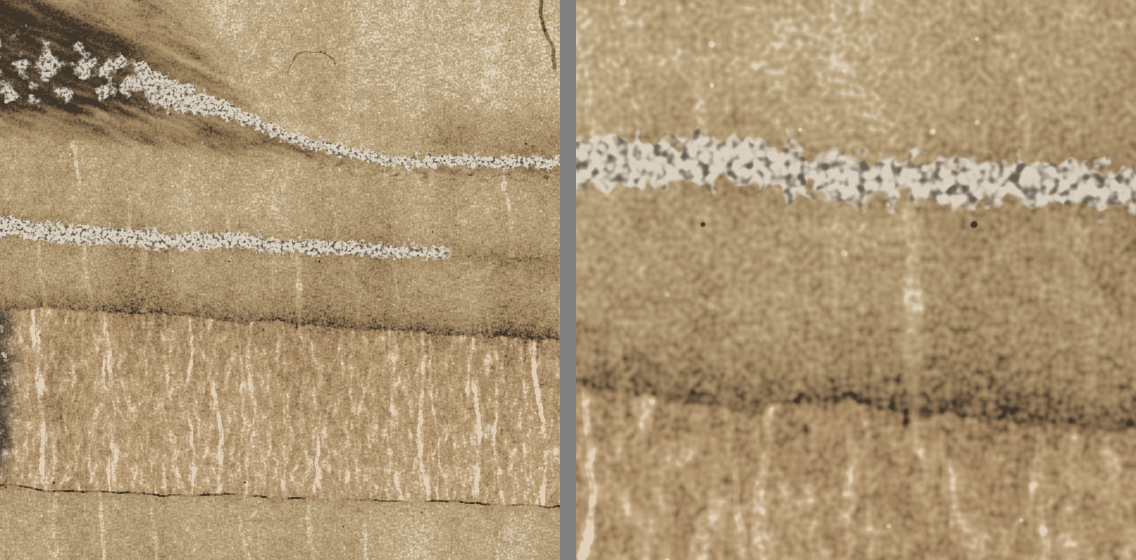
Left, the full canvas; right, a detail of the centre.
A Shadertoy shader for this texture:

```glsl
#define BASE_TONE 3.2
#define MOTTLE 1.7
#define GRAIN 2.5
#define FIBRE 2.8
#define CRACK_WIDTH 0.003
#define SEAM_ROUGHNESS 0.016
#define EDGE_WOBBLE 0.008

vec2 hash2(vec2 c) {
    c = vec2(dot(c, vec2(127.1, 311.7)), dot(c, vec2(269.5, 183.3)));
    return fract(sin(c) * 43758.5);
}

float gradNoise(vec2 p) {
    vec2 i = floor(p), f = p - i, u = f * f * f * (f * (f * 6.0 - 15.0) + 10.0);
    vec2 e = vec2(0, 1);
    float a = dot(hash2(i) * 2.0 - 1.0, f);
    float b = dot(hash2(i + e.yx) * 2.0 - 1.0, f - e.yx);
    float c = dot(hash2(i + e.xy) * 2.0 - 1.0, f - e.xy);
    float d = dot(hash2(i + 1.0) * 2.0 - 1.0, f - 1.0);
    return mix(mix(a, b, u.x), mix(c, d, u.x), u.y);
}

float fbm(vec2 p) {
    float sum = 0.0, amp = 0.6;
    for (int i = 0; i < 4; i++) {
        sum += amp * gradNoise(p);
        p = p * 2.03 + 17.3;
        amp *= 0.5;
    }
    return sum;
}

float sat(float x) { return clamp(x, 0.0, 1.0); }
float past(float d) { return smoothstep(-0.003, 0.003, d); }
float stroke(float d, float w) { return 1.0 - smoothstep(0.5 * w, 1.5 * w, abs(d)); }

// Tone 0 to 5 runs from shadow to chalk
vec3 toneRamp(float t) {
    vec3 c = mix(vec3(0.25, 0.21, 0.16), vec3(0.49, 0.40, 0.29), sat(t));
    c = mix(c, vec3(0.62, 0.52, 0.38), sat(t - 1.0));
    c = mix(c, vec3(0.69, 0.60, 0.45), sat(t - 2.0));
    c = mix(c, vec3(0.76, 0.68, 0.54), sat(t - 3.0));
    return mix(c, vec3(0.87, 0.82, 0.73), sat(t - 4.0));
}

// Wavering, broken upright cracks, one per column
float cracks(vec2 p, float count, float seed) {
    p.x += 0.02 * gradNoise(vec2(p.x * 5.0 + seed, p.y * 7.0)) - 0.05 * p.y;
    p.x += 0.006 * gradNoise(p * 45.0 + seed);
    float column = floor(p.x * count);
    vec2 h = hash2(vec2(column, seed));
    float d = (fract(p.x * count) - mix(0.25, 0.75, h.x)) / count;
    float broken = smoothstep(-0.3, 0.15, gradNoise(vec2(column * 3.7, p.y * 13.0 + seed)));
    return stroke(d, CRACK_WIDTH * (0.5 + h.y)) * broken * (0.3 + 0.7 * h.y);
}

float chalkSeam(vec2 p, float d, float halfWidth) {
    float rough = SEAM_ROUGHNESS * (gradNoise(p * 75.0) + 0.6 * gradNoise(p * 160.0));
    return smoothstep(-0.003, 0.004, halfWidth - abs(d) + rough);
}

void mainImage(out vec4 fragColor, in vec2 fragCoord) {
    vec2 p = fragCoord / iResolution.xy;
    p.y = 1.0 - p.y;
    float x = p.x, y = p.y;

    // Signed depth below each boundary between the strata
    float wobble = EDGE_WOBBLE * (gradNoise(vec2(x * 9.0, 1.5)) + 0.5 * gradNoise(vec2(x * 42.0, 7.5)));
    float upper = y - 0.29 + 0.165 * (1.0 - smoothstep(0.1, 0.75, x)) - wobble;
    float shelf = y - 0.24 - 0.1 * x + 0.02 * x * x + wobble;
    float lower = y - 0.408 - 0.058 * x - wobble;
    float ledge = y - 0.548 - 0.06 * x + wobble + 0.006 * gradNoise(p * 60.0);
    float base = y - 0.87 - 0.035 * x - wobble;
    float top = 1.0 - past(upper);
    float fibreBed = past(ledge) * (1.0 - past(base));

    // Mottled, grainy body with faint upright bands
    float fine = gradNoise(p * 235.0) + 0.6 * gradNoise(p * 120.0 + 5.0);
    float tone = BASE_TONE + MOTTLE * fbm(p * vec2(6.0, 4.0)) + GRAIN * fine * 0.8;
    tone += 1.0 * gradNoise(vec2(x * 11.0, y * 2.5 + 4.0)) + 1.1 * gradNoise(p * 50.0 + 2.0);
    tone += 0.65 * top + 0.25 * fibreBed;

    // Brown shading along the boundaries
    tone -= 1.7 * top * (1.0 - smoothstep(0.02, 0.15, -upper)) * smoothstep(0.5, 0.95, x);
    tone -= 1.5 * exp(-abs(lower) * 42.0);
    tone -= 2.3 * exp(-abs(ledge) * 34.0) * (1.0 - past(ledge));
    tone -= 0.8 * exp(-abs(ledge) * 40.0) * past(ledge);
    tone -= 0.7 * exp(-abs(base) * 60.0);
    float gaps = smoothstep(-0.2, 0.15, gradNoise(vec2(x * 22.0, 3.3)));
    tone -= 2.4 * stroke(base, 0.002) * gaps;
    float litter = smoothstep(0.0, 0.3, gradNoise(p * vec2(60.0, 110.0)));
    tone -= 2.2 * litter * exp(-abs(upper - 0.025) * 90.0) * smoothstep(0.45, 0.65, x);

    // Folded flap, shelf and dark pocket in the upper left
    vec2 slope = vec2(x + 0.45 * y, y - 0.45 * x);
    slope.y += 0.02 * fbm(p * 15.0);
    float streak = gradNoise(slope * vec2(9.0, 85.0)) + 1.1 * fbm(slope * vec2(20.0, 40.0));
    float flap = top * (1.0 - smoothstep(-0.06, 0.05, x - 0.33 - 0.6 * y + 0.08 * fbm(p * 14.0)));
    tone = mix(tone, 2.0 + 2.4 * streak + 1.3 * fine, flap * 0.9);
    float underSeam = past(upper) * (1.0 - smoothstep(-0.025, 0.015, shelf + 0.015 * streak));
    tone = mix(tone, 1.5 + 1.7 * streak + 1.1 * fine, underSeam * 0.9);
    float pocket = smoothstep(-0.01, 0.015, y - 0.45 * (x - 0.08) + 0.02 * streak);
    pocket *= (1.0 - smoothstep(0.18, 0.225, y + 0.02 * streak)) * (1.0 - smoothstep(0.2, 0.36, x));
    tone = mix(tone, 0.2 + 1.0 * streak + 0.8 * fine, pocket);

    // Upright fibres and pale cracks
    float bend = 0.012 * gradNoise(p * 14.0) + 0.005 * gradNoise(p * 50.0);
    float fibre = gradNoise(vec2((x + bend) * 90.0, y * 24.0)) + 0.7 * gradNoise(vec2((x + bend) * 150.0, y * 65.0));
    tone += FIBRE * fibreBed * (max(fibre, -0.15) - 0.08);
    tone += 2.8 * fibreBed * max(cracks(p, 9.0, 2.0), 0.6 * cracks(p, 16.0, 8.0));
    float plainBed = past(shelf) * (1.0 - past(ledge)) + past(base);
    tone += 1.2 * plainBed * cracks(p, 11.0, 5.0 + 3.0 * step(0.0, lower));

    // Scattered specks, dark splits and a loose hair
    vec2 cell = floor(p * 38.0), h = hash2(cell + 0.5);
    float speckSize = 0.0018 + 0.0015 * fract(h.x * 71.0);
    float speck = 1.0 - smoothstep(0.3, 1.0, length(p - (cell + 0.25 + 0.5 * h) / 38.0) / speckSize);
    tone += speck * (1.8 * step(0.94, h.x) - 2.8 * step(0.985, h.y));
    float split = x - 0.965 - 0.03 * smoothstep(0.02, 0.13, y) - 0.008 * gradNoise(vec2(4.5, y * 45.0));
    tone -= 3.2 * stroke(split, 0.0035) * (1.0 - smoothstep(0.115, 0.135, y));
    float hair = length(p - vec2(0.56, 0.133)) - 0.042 - 0.016 * gradNoise(p * 35.0);
    tone -= 1.8 * stroke(hair, 0.0017) * (1.0 - smoothstep(0.125, 0.14, y + 0.5 * max(x - 0.57, 0.0)));
    vec3 color = toneRamp(tone) * mix(vec3(1), vec3(1.015, 0.99, 0.985), fibreBed);

    // Worn grey margin on the left
    float margin = 1.0 - smoothstep(0.0, 0.04, x + 0.06 * fbm(p * 24.0));
    margin *= smoothstep(0.54, 0.57, y) * (1.0 - smoothstep(0.8, 0.87, y));
    float flakes = smoothstep(0.1, 0.3, fbm(p * 50.0));
    color = mix(color, mix(vec3(0.3, 0.26, 0.21), vec3(0.75, 0.71, 0.64), flakes) + 0.2 * fine, margin * 0.9);

    // Crumbly chalk in both seams
    float upperChalk = chalkSeam(p, upper, mix(0.06, 0.0105, smoothstep(0.05, 0.5, x)));
    upperChalk *= smoothstep(-0.03, 0.16, fbm(p * 30.0) + mix(0.0, 0.5, smoothstep(0.16, 0.42, x)));
    float lowerChalk = chalkSeam(p, lower, mix(0.018, 0.009, x)) * (1.0 - smoothstep(0.79, 0.815, x));
    float crumbs = gradNoise(p * 140.0 + 9.0) + 0.7 * gradNoise(p * 240.0);
    vec3 chalk = mix(vec3(0.87, 0.84, 0.78), vec3(0.40, 0.36, 0.31), smoothstep(-0.15, 0.55, crumbs));
    color = mix(color, chalk, max(upperChalk, lowerChalk) * 0.92);
    fragColor = vec4(color, 1.0);
}
```
